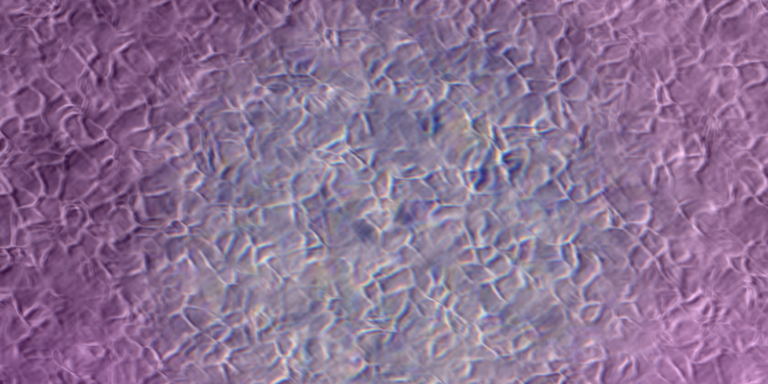
Write a Shadertoy shader that draws this texture.

```glsl
const float CELL_FREQ = 18.0;
const float FINE_FREQ = 32.0;
const float WARP = 0.045;
const float FRINGE = 0.0032;
const float RELIEF_GAIN = 0.185;
const float BLOTCH_GAIN = 0.27;
const float FIBRE_GAIN = 0.085;
const float GRAIN_GAIN = 0.06;
const vec2 LIGHT_STEP = vec2(-0.0135, 0.005);
const vec2 GLOW_CENTER = vec2(1.05, 0.38);
const vec2 GLOW_RADIUS = vec2(0.74, 0.72);
const vec3 LEFT_PLUM = vec3(0.470, 0.315, 0.482);
const vec3 RIGHT_MAUVE = vec3(0.590, 0.425, 0.590);
const vec3 CORE_BLUE = vec3(0.535, 0.495, 0.605);
const vec3 LOW_GREY = vec3(0.590, 0.545, 0.630);
const mat2 SLANT = mat2(0.77, -0.64, 0.64, 0.77);

// Position and radius of the deeper hollows and the bright rings
const vec3 PITS[6] = vec3[6](vec3(1.13, 0.675, 0.042), vec3(1.25, 0.545, 0.033),
    vec3(1.335, 0.57, 0.034), vec3(0.95, 0.395, 0.028), vec3(1.06, 0.43, 0.024),
    vec3(0.55, 0.57, 0.035));
const vec3 RINGS[6] = vec3[6](vec3(0.18, 0.43, 0.029), vec3(0.73, 0.76, 0.025),
    vec3(1.80, 0.62, 0.034), vec3(0.235, 0.09, 0.023), vec3(1.25, 0.545, 0.037),
    vec3(1.335, 0.57, 0.039));

vec2 hash2(vec2 p) {
    vec3 q = fract(vec3(p.xyx) * vec3(0.1031, 0.1030, 0.0973));
    q += dot(q, q.yzx + 33.33);
    return fract((q.xx + q.yz) * q.zy);
}

float noise(vec2 p) {
    vec2 i = floor(p), f = fract(p);
    f = f * f * (3.0 - 2.0 * f);
    return mix(mix(hash2(i).x, hash2(i + vec2(1, 0)).x, f.x),
               mix(hash2(i + vec2(0, 1)).x, hash2(i + 1.0).x, f.x), f.y);
}

float fbm(vec2 p) {
    float sum = 0.0, amp = 0.5;
    for (int i = 0; i < 3; i++) {
        sum += amp * noise(p);
        p = mat2(1.6, 1.2, -1.2, 1.6) * p + 5.7;
        amp *= 0.5;
    }
    return sum / 0.875;
}

// Gap between the two nearest cell centres: zero on a wall
float cellGap(vec2 p) {
    vec2 base = floor(p), f = fract(p);
    float near = 9.0, next = 9.0;
    for (int y = -1; y <= 1; y++)
    for (int x = -1; x <= 1; x++) {
        vec2 g = vec2(x, y);
        float d = length(g + 0.05 + 0.9 * hash2(base + g) - f);
        next = min(next, max(near, d));
        near = min(near, d);
    }
    return next - near;
}

// Rounded, broken cell walls at two scales, plus the rings
float height(vec2 p) {
    vec2 q = p + WARP * (vec2(noise(p * 16.0), noise(p * 16.0 + 17.0)) - 0.5);
    q += 0.010 * (vec2(noise(p * 48.0), noise(p * 48.0 + 31.0)) - 0.5);
    vec2 s = SLANT * q;
    float coarse = cellGap(s * CELL_FREQ) * 4.5;
    float fine = cellGap(s * FINE_FREQ + 7.0) * 3.2;
    float h = exp(-coarse * coarse) * (0.2 + 0.95 * smoothstep(0.25, 0.8, noise(p * 22.0 + 3.0)));
    h += 0.5 * exp(-fine * fine) * smoothstep(0.2, 0.8, noise(p * 27.0 + 40.0));
    for (int i = 0; i < RINGS.length(); i++) {
        float d = (length((q - RINGS[i].xy) * vec2(1.15, 0.9)) - RINGS[i].z) / 0.008;
        h += 0.8 * exp(-d * d);
    }
    return h;
}

// Embossed light: bright wall crest, shadow to its right
float relief(vec2 p) {
    return 1.1 * height(p) - 0.7 * height(p + LIGHT_STEP) - 0.13;
}

void mainImage(out vec4 fragColor, in vec2 fragCoord) {
    vec2 p = fragCoord / iResolution.y;

    // Broad colour field
    float reach = length((p - GLOW_CENTER) / GLOW_RADIUS) + 0.22 * (fbm(p * 4.0) - 0.5);
    float core = 1.0 - smoothstep(0.45, 1.15, reach);
    vec3 rim = mix(LEFT_PLUM, RIGHT_MAUVE, smoothstep(0.6, 1.75, p.x));
    rim += vec3(0.07, 0.035, 0.07) * (1.0 - smoothstep(0.0, 0.4, p.y));
    vec3 heart = mix(LOW_GREY, CORE_BLUE, smoothstep(0.05, 0.55, p.y));
    vec3 col = mix(rim, heart, core);

    // Uneven thickness: shadows keep more blue toward the core
    float blotch = 0.5 * fbm(p * 7.0 + 8.0) + 0.5 * noise(SLANT * p * vec2(16.0, 25.0)) - 0.5;
    col += BLOTCH_GAIN * blotch * mix(vec3(1.0, 0.9, 0.95), vec3(1.1, 1.0, 0.65), core);

    // Colour fringes widen toward the core
    vec2 split = FRINGE * (0.2 + core) * vec2(0.9, -0.6);
    vec3 lit = vec3(relief(p + split), relief(p), relief(p - split));
    vec3 tint = mix(vec3(1.0, 0.95, 0.95), vec3(1.1, 1.08, 0.78), core);
    col += RELIEF_GAIN * lit * tint;

    // Slanted fibres and fine grain
    float fibre = noise(SLANT * p * vec2(30.0, 100.0)) - 0.5;
    float grain = noise(p * 105.0 + 12.0) - 0.5;
    col += FIBRE_GAIN * fibre + GRAIN_GAIN * grain;

    // Hollows with a warm glint on the right
    for (int i = 0; i < PITS.length(); i++) {
        vec2 d = (p - PITS[i].xy) / PITS[i].z;
        d += 0.8 * (vec2(noise(p * 30.0), noise(p * 30.0 + 9.0)) - 0.5);
        col -= vec3(0.17, 0.14, 0.08) * exp(-dot(d, d) * 1.3);
        vec2 g = d - vec2(1.1, 0.1);
        col += vec3(0.09, 0.06, -0.03) * exp(-dot(g, g) * 3.0);
    }

    // Faint rainbow flecks
    float fleck = core * smoothstep(0.45, 0.8, noise(p * 24.0 + 60.0));
    col += 0.04 * fleck * cos(6.2832 * (noise(p * 30.0) * 1.5 + vec3(0.0, 0.2, 0.55)));

    fragColor = vec4(clamp(col, 0.0, 1.0), 1.0);
}
```
